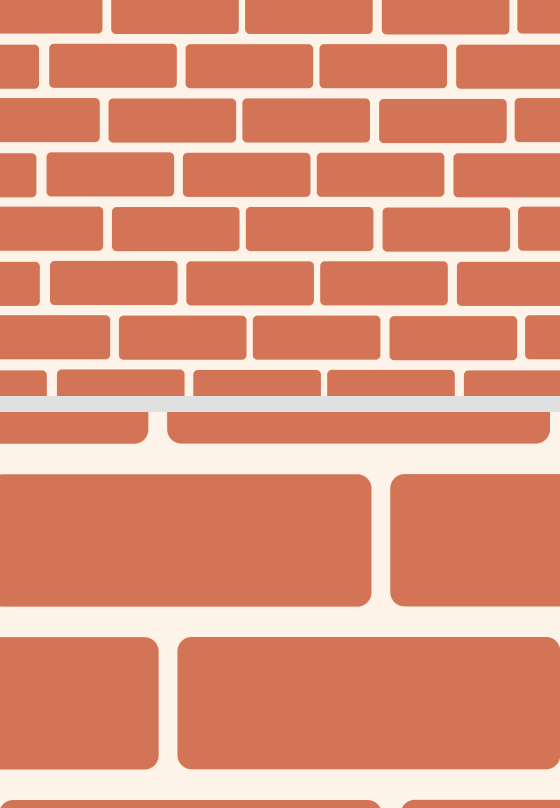
Top: the whole. Bottom: its middle third, enlarged.
Write a WebGL 1 fragment shader that draws this pattern.

```glsl
precision highp float;
// Flat terracotta brick wall in running bond with slightly uneven cream joints.

uniform vec2 u_resolution;

// Lengths are in column pitches: one brick plus one upright joint.
#define COLUMNS 4.129
#define ROW_PITCH 0.4003
#define BRICK_SIZE vec2(0.9409, 0.3253)
#define CORNER_RADIUS 0.035
#define FIRST_CENTER vec2(0.285, 0.0876)
#define BOND_OFFSET 0.5484
#define COURSE_SHIFTS vec4(0.0, -0.0199, 0.0054, 0.057)
#define NUDGE_X vec4(0.0, 0.0054, -0.0075, 0.0005)
#define NUDGE_Y vec4(-0.0027, 0.0005, 0.0, 0.004)
#define EDGE_NUDGE -0.0161
#define BRICK_COLOR vec3(0.827, 0.455, 0.337)
#define MORTAR_COLOR vec3(0.994, 0.953, 0.912)

// Picks one of four values, cycling with the index.
float cycle4(vec4 values, float index) {
  float i = mod(index, 4.0);
  return i < 0.5 ? values.x : i < 1.5 ? values.y : i < 2.5 ? values.z : values.w;
}

float roundedBox(vec2 p, vec2 halfSize, float radius) {
  vec2 q = abs(p) - halfSize + radius;
  return length(max(q, 0.0)) + min(max(q.x, q.y), 0.0) - radius;
}

// Signed distance to the nearest brick, with y running down from the top.
float brickDistance(vec2 p) {
  p -= FIRST_CENTER;

  // Every second row is offset, and each pair of rows slides sideways.
  float row = floor(p.y / ROW_PITCH + 0.5);
  p.y -= row * ROW_PITCH;
  p.x -= mod(row, 2.0) * BOND_OFFSET + cycle4(COURSE_SHIFTS, floor(row / 2.0));

  // Bricks in a group of four sit slightly off the grid.
  float column = floor(p.x + 0.5);
  p.x -= column;
  p -= vec2(cycle4(NUDGE_X, column), cycle4(NUDGE_Y, column));
  p.x -= column < -0.5 ? EDGE_NUDGE : 0.0;

  return roundedBox(p, 0.5 * BRICK_SIZE, CORNER_RADIUS);
}

void main() {
  float pixel = COLUMNS / u_resolution.x;
  vec2 p = vec2(gl_FragCoord.x, u_resolution.y - gl_FragCoord.y) * pixel;

  // Blend over one pixel at the brick edge.
  float coverage = clamp(0.5 - brickDistance(p) / pixel, 0.0, 1.0);
  gl_FragColor = vec4(mix(MORTAR_COLOR, BRICK_COLOR, coverage), 1.0);
}
```
